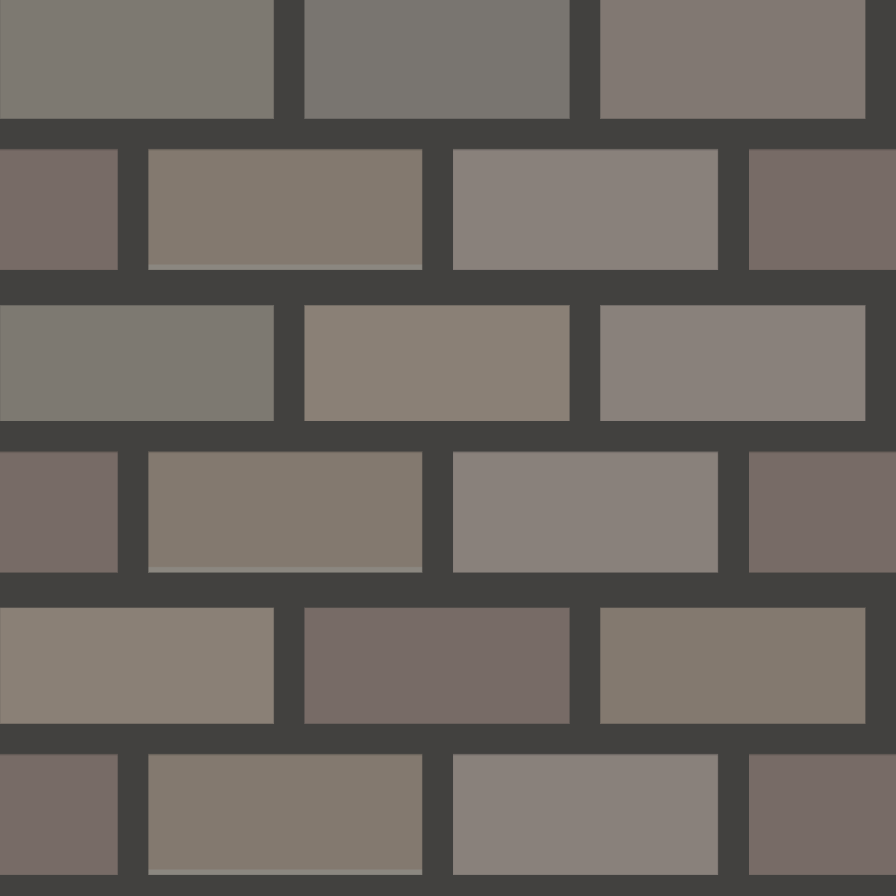
Write a Shadertoy shader that draws this pattern.

```glsl
// Running-bond brick wall: six courses of three flat, muted bricks in dark mortar.
// Each pixel finds its course and brick, then a box distance gives a soft edge.
// Alternate courses are shifted, slightly taller, and carry one pale lower lip.

const int   COURSES      = 6;
const float BASE_Y       = 0.0234;  // mortar below the lowest course
const float COURSE_PITCH = 0.1688;
const float TALL         = 0.1350;  // brick height in shifted courses
const float SHORT        = 0.1295;  // brick height in plain courses
const float FIRST_PITCH  = 0.3398;  // the first brick of a course is wider
const float BRICK_PITCH  = 0.3301;
const float JOINT        = 0.0342;  // upright mortar joint
const float BOND_SHIFT   = 0.1656;
const float LIP_HEIGHT   = 0.0062;
const float RIM_WIDTH    = 0.0016;
const float SOFTNESS     = 0.0010;

const vec3 MORTAR = vec3(0.259, 0.255, 0.247);
const vec3 LIP    = vec3(0.545, 0.529, 0.500);

// Fired clay shades: moss, slate, rose, mauve, tan, pale, sand
const vec3 CLAY[7] = vec3[7](
    vec3(0.490, 0.475, 0.445), vec3(0.475, 0.459, 0.439),
    vec3(0.506, 0.471, 0.447), vec3(0.467, 0.420, 0.400),
    vec3(0.514, 0.475, 0.435), vec3(0.537, 0.504, 0.484),
    vec3(0.541, 0.502, 0.463));

// Shade order: shifted courses first, then plain courses from the bottom up
const int SHADE[12] = int[12](4, 5, 3,  6, 3, 4,  0, 6, 5,  0, 1, 2);

// Signed distance to a box with its lower left corner at zero
float boxDistance(vec2 p, vec2 size) {
    vec2 d = abs(p - 0.5 * size) - 0.5 * size;
    return length(max(d, 0.0)) + min(max(d.x, d.y), 0.0);
}

void mainImage(out vec4 fragColor, in vec2 fragCoord) {
    vec2 uv = fragCoord / iResolution.y;
    float soft = max(SOFTNESS, 0.75 / iResolution.y);

    // Course
    float level = floor((uv.y - BASE_Y) / COURSE_PITCH);
    int course = clamp(int(level), 0, COURSES - 1);
    bool shifted = course % 2 == 0;
    float height = shifted || course == COURSES - 1 ? TALL : SHORT;

    // Brick within the course
    float along = fract(uv.x - (shifted ? BOND_SHIFT : 0.0));
    int column = along < FIRST_PITCH ? 0
               : min(1 + int((along - FIRST_PITCH) / BRICK_PITCH), 2);
    float start = column == 0 ? 0.0 : FIRST_PITCH + float(column - 1) * BRICK_PITCH;
    float pitch = column == 0 ? FIRST_PITCH : BRICK_PITCH;
    vec2 p = vec2(along - start, uv.y - BASE_Y - level * COURSE_PITCH);

    // Clay shade
    int slot = (shifted ? 0 : 3 + 3 * (course / 2)) + column;
    vec3 brick = CLAY[SHADE[slot]];

    // Pale lower lip and faint dark upper rim
    if (shifted) {
        float lip = 1.0 - smoothstep(LIP_HEIGHT - soft, LIP_HEIGHT + soft, p.y);
        if (column == 0) brick = mix(brick, LIP, lip);
        float rim = smoothstep(height - RIM_WIDTH - soft, height - RIM_WIDTH + soft, p.y);
        brick *= 1.0 - 0.12 * rim;
    }

    // Brick over mortar
    float d = boxDistance(p, vec2(pitch - JOINT, height));
    float cover = 1.0 - smoothstep(-soft, soft, d);
    fragColor = vec4(mix(MORTAR, brick, cover), 1.0);
}
```
